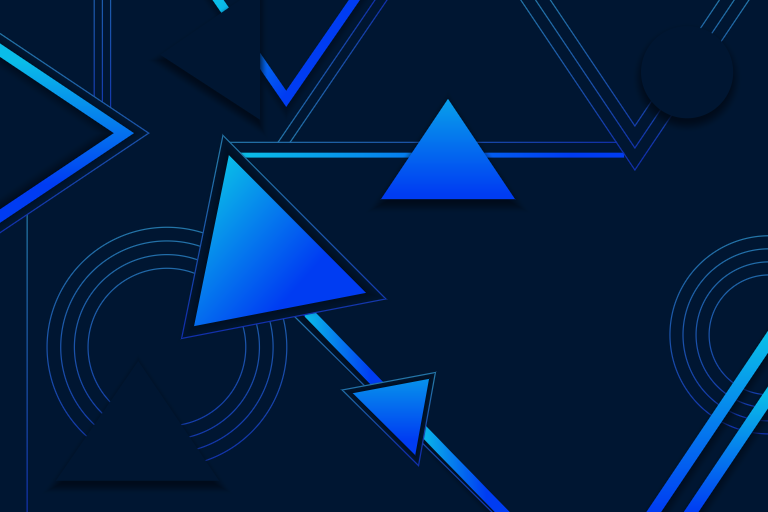
Give the GLSL for this background, as a Shadertoy shader.

```glsl
const vec3 NAVY = vec3(0.0, 0.088, 0.195);
const vec3 SHADE = vec3(0.0, 0.035, 0.09);
const vec3 BLUE = vec3(0.0, 0.235, 0.95);
const vec3 CYAN = vec3(0.04, 0.74, 0.91);
const vec3 INDIGO = vec3(0.07, 0.19, 0.68);
const vec3 TEAL = vec3(0.14, 0.46, 0.66);
const float HAIR = 0.12; // half width of the fine lines

vec3 glow(float t) { return mix(BLUE, CYAN, clamp(t, 0.0, 1.0)); }
vec3 fine(float t) { return mix(INDIGO, TEAL, clamp(t, 0.0, 1.0)); }

// Signed distance to the left side of the line a-b
float edge(vec2 p, vec2 a, vec2 b) {
    vec2 e = normalize(b - a);
    return dot(p - a, vec2(-e.y, e.x));
}

// Clockwise triangle whose offsets keep sharp corners
float triangle(vec2 p, vec2 a, vec2 b, vec2 c) {
    return max(edge(p, a, b), max(edge(p, b, c), edge(p, c, a)));
}

float segment(vec2 p, vec2 a, vec2 b) {
    vec2 e = b - a;
    return length(p - a - e * clamp(dot(p - a, e) / dot(e, e), 0.0, 1.0));
}

// Mirrored arms rising from a tip
float vee(vec2 p, vec2 tip, float slope) {
    return (tip.y + slope * abs(p.x - tip.x) - p.y) / sqrt(1.0 + slope * slope);
}

void paint(inout vec3 col, vec3 ink, float d, float px) {
    col = mix(col, ink, clamp(0.5 - d / px, 0.0, 1.0));
}

void shadow(inout vec3 col, float d, float blur, float strength) {
    col = mix(col, SHADE, strength * (1.0 - smoothstep(-blur * 0.5, blur, d)));
}

void rings(inout vec3 col, vec2 p, vec2 centre, float radius, float gap, float px) {
    float r = length(p - centre);
    float t = 0.5 + 0.5 * (p.y - centre.y) / (radius + 3.0 * gap);
    for (int i = 0; i < 4; i++)
        paint(col, fine(t), abs(r - radius - gap * float(i)) - HAIR, px);
}

// Navy plate with a fine rim and a bright core
void framed(inout vec3 col, float d, float rim, vec3 core, vec3 line, float px) {
    paint(col, NAVY, d - rim, px);
    shadow(col, d, rim * 1.5, 0.8);
    paint(col, line, abs(d - rim) - HAIR, px);
    paint(col, core, d, px);
}

void mainImage(out vec4 fragColor, in vec2 fragCoord) {
    float px = 100.0 / iResolution.y; // canvas is 100 units tall
    vec2 p = fragCoord * px;
    vec2 drop = p + vec2(0.0, 1.1);
    vec3 col = NAVY;

    // Rings
    rings(col, p, vec2(32.6, 32.2), 15.4, 2.67, px);
    rings(col, p, vec2(150.2, 34.6), 11.7, 2.55, px);

    // Upright lines and slanted pair
    for (int i = 0; i < 3; i++) {
        float x = 18.4 + 1.6 * float(i);
        paint(col, fine((p.y - 75.0) / 40.0), segment(p, vec2(x, 75.0), vec2(x, 102.0)) - HAIR, px);
    }
    paint(col, fine(p.y / 55.0), segment(p, vec2(5.3, -2.0), vec2(5.3, 60.0)) - HAIR, px);
    for (int i = 0; i < 2; i++) {
        vec2 shift = vec2(2.35 * float(i), 0.0);
        float d = segment(p, vec2(54.3, 72.2) + shift, vec2(74.6, 102.0) + shift);
        paint(col, fine((100.0 - p.y) / 28.0), d - HAIR, px);
    }

    // Horizontal rails
    float along = (121.0 - p.x) / 76.0;
    paint(col, fine(along), segment(p, vec2(44.0, 72.2), vec2(120.4, 72.2)) - HAIR, px);
    float rail = max(abs(p.y - 69.7) - 0.48, abs(p.x - 84.0) - 37.9);
    paint(col, glow(along * 1.2 - 0.15), rail, px);

    // Nested fine chevrons
    for (int i = 0; i < 3; i++) {
        float d = vee(p, vec2(124.0, 66.8 + 4.3 * float(i)), 1.49);
        paint(col, fine((p.y - 70.0) / 30.0), abs(d) - HAIR, px);
    }

    // Bold downward chevron
    float bold = abs(vee(p, vec2(55.9, 80.7), 1.45)) - 0.9;
    shadow(col, abs(vee(drop, vec2(55.9, 80.7), 1.45)) - 0.9, 1.2, 0.5);
    paint(col, glow((p.y - 82.0) / 36.0 + (56.0 - p.x) / 25.0), bold, px);

    // Lower diagonal band
    vec2 bandStart = vec2(58.0, 41.2), bandEnd = vec2(101.0, -3.0);
    shadow(col, segment(drop, bandStart, bandEnd) - 1.05, 1.2, 0.5);
    float fade = mod(p.x - 59.5, 22.5) / 13.0;
    paint(col, glow(1.0 - fade), segment(p, bandStart, bandEnd) - 1.05, px);
    paint(col, fine((100.0 - p.x) / 45.0), segment(p, vec2(56.0, 39.7), vec2(98.1, -2.0)) - HAIR, px);

    // Right-hand bands
    for (int i = 0; i < 2; i++) {
        float k = float(i);
        vec2 a = vec2(125.0 + 7.3 * k, -4.0), b = a + vec2(30.0, 44.7);
        shadow(col, segment(drop, a, b) - 1.2, 1.6, 0.7);
        paint(col, glow(p.y / (34.0 - 11.0 * k)), segment(p, a, b) - 1.2, px);
    }

    // Left arrowhead
    float arrow = triangle(p, vec2(-20.0, 103.6), vec2(24.2, 74.0), vec2(-20.0, 44.4));
    paint(col, NAVY, arrow - 2.7, px);
    shadow(col, abs(arrow + 0.4) - 1.1, 2.0, 0.8);
    paint(col, fine((p.y - 55.0) / 38.0), abs(arrow - 2.7) - HAIR, px);
    paint(col, glow((p.y - 64.0) / 24.0), abs(arrow) - 1.1, px);

    // Navy cut-outs: two triangles and a disc
    vec2 a = vec2(31.3, 89.3), b = vec2(50.8, 102.7), c = vec2(50.8, 76.6);
    shadow(col, triangle(drop, a, b, c), 1.6, 0.85);
    paint(col, NAVY, triangle(p, a, b, c), px);
    a = vec2(27.0, 29.5); b = vec2(42.8, 6.1); c = vec2(10.9, 6.1);
    shadow(col, triangle(drop, a, b, c), 1.6, 0.85);
    paint(col, NAVY, triangle(p, a, b, c), px);
    vec2 disc = vec2(134.2, 85.9);
    shadow(col, length(drop - disc) - 9.0, 1.8, 0.85);
    paint(col, NAVY, length(p - disc) - 9.0, px);

    // Bright triangles
    a = vec2(87.5, 80.7); b = vec2(100.6, 61.1); c = vec2(74.4, 61.1);
    shadow(col, triangle(drop, a, b, c), 1.8, 0.85);
    paint(col, glow((p.y - 62.0) / 24.0), triangle(p, a, b, c), px);
    float big = triangle(p, vec2(44.7, 69.7), vec2(71.5, 42.8), vec2(37.9, 36.3));
    float slant = dot(p - vec2(44.7, 69.7), vec2(0.75, -0.66));
    framed(col, big, 1.9, glow(1.0 - slant / 27.0), fine((p.y - 38.0) / 30.0), px);
    float small = triangle(p, vec2(68.9, 23.2), vec2(83.8, 26.0), vec2(81.1, 11.1));
    framed(col, small, 1.0, glow((p.y - 14.0) / 18.0), fine((p.y - 12.0) / 13.0), px);

    fragColor = vec4(col, 1.0);
}
```
